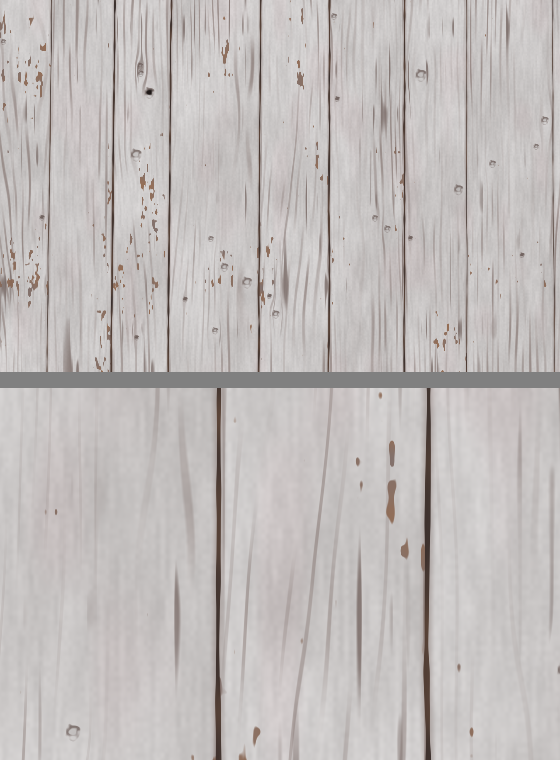
Top, the full canvas; bottom, a detail of the centre.
Write a WebGL 1 fragment shader that draws this texture.

```glsl
precision highp float;
uniform vec2 u_resolution;

#define SEAMS_LEFT vec4(0.0879, 0.2018, 0.3027, 0.4635)
#define SEAMS_RIGHT vec4(0.5879, 0.7220, 0.8333, 0.9883)
#define SEAM_HALF_WIDTH 0.0015
#define KNOTS 24
#define HOLE vec2(0.267, 0.499)
#define PAINT vec3(0.825, 0.815, 0.813)
#define SHADE vec3(0.735, 0.720, 0.715)
#define GROOVE vec3(0.48, 0.41, 0.39)
#define BARE_WOOD vec3(0.56, 0.39, 0.28)
#define DARK vec3(0.20, 0.16, 0.15)

float hash(vec2 p) {
  vec3 q = fract(p.xyx * 0.1031);
  q += dot(q, q.yzx + 33.33);
  return fract((q.x + q.y) * q.z);
}

float noise(vec2 p) {
  vec2 i = floor(p), f = fract(p);
  f = f * f * (3.0 - 2.0 * f);
  return mix(mix(hash(i), hash(i + vec2(1, 0)), f.x),
             mix(hash(i + vec2(0, 1)), hash(i + vec2(1, 1)), f.x), f.y);
}

// Counts the seams left of p and keeps the offset to the nearest one
void crossSeams(vec4 seams, vec2 p, inout float plank, inout float gap) {
  for (int i = 0; i < 4; i++) {
    float lean = mix(0.015, -0.005, seams[i]);
    float wobble = 0.0016 * (noise(vec2(seams[i] * 97.0, p.y * 14.0)) - 0.5);
    float d = p.x - seams[i] - lean * (p.y - 0.332) - wobble;
    plank += step(0.0, d);
    if (abs(d) < abs(gap)) gap = d;
  }
}

// Adds one knot: bends the grain around it and returns rim and core cover
vec2 knot(vec2 d, float r, float px, inout vec2 flow) {
  vec2 reach = d * vec2(1.0, 0.4) / (r * 2.6);
  flow.x -= 0.75 * d.x * exp(-dot(reach, reach));
  float q = length(d * vec2(1.0, 0.9)) / r + 0.5 * (noise(d / r * 1.3 + 40.0) - 0.5);
  float soft = px / r;
  float rim = 1.0 - smoothstep(0.08, 0.25 + soft, abs(q - 1.0));
  return vec2(rim * smoothstep(0.2, 0.7, noise(d / r + 70.0)),
              1.0 - smoothstep(0.8 - soft, 0.8 + soft, q));
}

void main() {
  vec2 p = gl_FragCoord.xy / u_resolution.x;
  float px = 1.0 / u_resolution.x;

  // Planks
  float plank = 0.0, gap = 1.0;
  crossSeams(SEAMS_LEFT, p, plank, gap);
  crossSeams(SEAMS_RIGHT, p, plank, gap);
  vec2 seed = vec2(plank * 37.0, plank * 19.0);

  // Knots
  vec2 flow = p;
  float rim = 0.0, core = 0.0, pit = 0.0;
  for (int i = 0; i < KNOTS; i++) {
    float n = float(i) + 1.0;
    vec2 center = vec2(hash(vec2(n, 3.7)), 0.664 * hash(vec2(n, 8.1)));
    float size = hash(vec2(n, 15.3));
    vec2 cover = knot(p - center, mix(0.0028, 0.0075, size * size), px, flow);
    rim = max(rim, cover.x);
    core = max(core, cover.y);
    pit = max(pit, cover.y * step(size, 0.25));
  }
  vec2 hole = knot(p - HOLE, 0.0065, px, flow);
  rim = max(rim, hole.x);

  // Growth rings, weathered into broken grooves
  float rings = mix(75.0, 125.0, hash(vec2(plank, 5.0)));
  float phase = flow.x * rings
    + 5.0 * noise(vec2(flow.x * 10.0, flow.y * 1.8) + seed)
    + 0.7 * noise(vec2(flow.x * 45.0, flow.y * 9.0) + seed);
  float line = 1.0 - smoothstep(0.05, 0.08 + rings * px, abs(fract(phase) - 0.5));
  float broken = smoothstep(0.25, 0.9, noise(vec2(floor(phase) * 7.3, p.y * 13.0) + seed));
  float patchy = smoothstep(0.15, 0.75, noise(p * vec2(16.0, 5.0) + seed + 50.0));
  float groove = line * broken * mix(0.15, 0.75, patchy);

  // Hairline cracks and painted fibres
  float hair = noise(vec2(flow.x * 210.0, flow.y * 13.0) + seed);
  float crackZone = noise(p * vec2(22.0, 6.0) + seed + 90.0);
  float crack = smoothstep(0.8, 0.95, hair) * smoothstep(0.35, 0.8, crackZone);
  float fibre = noise(vec2(flow.x * 330.0, p.y * 45.0) + seed) - 0.5;
  float speck = noise(p * vec2(400.0, 330.0)) - 0.5;

  // Chipped paint, gathered in upright streaks
  float chip = 0.65 * noise(vec2(flow.x * 150.0, p.y * 38.0) + seed)
             + 0.35 * noise(p * vec2(330.0, 130.0) + seed);
  float chipZone = smoothstep(0.5, 0.92, noise(p * vec2(15.0, 5.5) + seed + 130.0));
  float limit = 0.92 - 0.25 * chipZone;
  float bare = smoothstep(limit, limit + 0.06, chip);

  // Paint tone
  float cloud = 0.6 * noise(p * vec2(9.0, 6.0) + seed) + 0.4 * noise(p * vec2(45.0, 16.0) + seed);
  vec3 color = mix(PAINT, SHADE, 0.75 * smoothstep(0.3, 0.95, cloud));
  color += 0.05 * fibre + 0.025 * speck + 0.02 * (hash(vec2(plank, 11.0)) - 0.5);
  color -= vec3(0.0, 0.014, 0.012) * smoothstep(0.5, 0.9, noise(p * vec2(30.0, 11.0) + 7.0));

  // Wear over paint
  color = mix(color, GROOVE, 0.8 * groove);
  color = mix(color, GROOVE * 0.9, 0.75 * crack);
  color = mix(color, mix(BARE_WOOD, GROOVE, noise(p * 60.0)), 0.9 * bare);
  color = mix(color, SHADE * 0.95, 0.4 * core);
  color = mix(color, GROOVE * 0.85, 0.75 * rim);
  color = mix(color, DARK * 1.7, 0.75 * pit);
  color = mix(color, DARK * 0.6, hole.y);

  // Seams, finer towards the sides
  float weight = 1.0 - 0.45 * smoothstep(0.27, 0.4, abs(p.x - 0.45));
  float ragged = mix(0.55, 1.25, noise(vec2(plank + step(gap, 0.0), p.y * 55.0)));
  float halfWidth = SEAM_HALF_WIDTH * weight * ragged;
  float seam = 1.0 - smoothstep(halfWidth - 0.5 * px, halfWidth + 0.5 * px, abs(gap));
  float edge = 1.0 - smoothstep(0.0, 0.0055, abs(gap));
  color = mix(color, GROOVE, 0.4 * edge * weight);
  color = mix(color, mix(DARK, BARE_WOOD, 0.4 * noise(p * vec2(20.0, 40.0))), seam * mix(0.55, 0.95, weight));

  gl_FragColor = vec4(color, 1.0);
}
```
